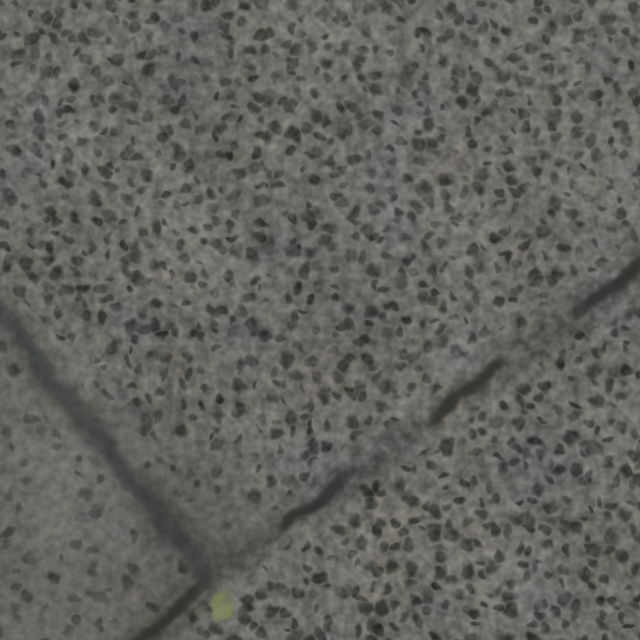
Write a WebGL 2 fragment shader that draws this texture.

```glsl
#version 300 es
precision highp float;

#define PIT_CELL 0.0255
#define PIT_DEPTH 0.175
#define PIT_WARP 0.007
#define STONE_TONE 0.425
#define GRAIN 0.12
#define CLOUDING 0.06
#define JOINT_WIDTH 0.011
#define JOINT_SHADE 0.085
#define WARM_TINT vec3(1.0, 1.0, 0.955)
#define MOSS_COLOR vec3(0.52, 0.54, 0.35)

uniform vec2 u_resolution;
out vec4 fragColor;

// Integer hash giving two values in 0..1
vec2 hash2(vec2 cell) {
  uvec2 h = uvec2(ivec2(cell) + 4096) * uvec2(1664525u, 22695477u);
  h.x += h.y * 747796u;
  h ^= h >> 15u;
  h.y += h.x * 277803u;
  h ^= h >> 13u;
  h.x += h.y * 69069u;
  h ^= h >> 16u;
  return vec2(h & 65535u) / 65535.0;
}

float cornerSlope(vec2 cell, vec2 offset) {
  float angle = 6.2832 * hash2(cell).x;
  return dot(vec2(cos(angle), sin(angle)), offset);
}

float gradientNoise(vec2 p) {
  vec2 i = floor(p), f = p - i;
  vec2 w = f * f * f * (f * (f * 6.0 - 15.0) + 10.0);
  vec2 e = vec2(1.0, 0.0);
  return mix(
    mix(cornerSlope(i, f), cornerSlope(i + e.xy, f - e.xy), w.x),
    mix(cornerSlope(i + e.yx, f - e.yx), cornerSlope(i + e.xx, f - e.xx), w.x), w.y);
}

float segmentDistance(vec2 p, vec2 a, vec2 b) {
  vec2 ab = b - a;
  return length(p - a - ab * clamp(dot(p - a, ab) / dot(ab, ab), 0.0, 1.0));
}

// Scattered soft elongated pits, 0 = none, 1 = deepest
float pits(vec2 p, float density, float size) {
  vec2 g = p / PIT_CELL, home = floor(g);
  float depth = 0.0;
  for (int y = -1; y <= 1; y++) {
    for (int x = -1; x <= 1; x++) {
      vec2 cell = home + vec2(x, y);
      vec2 shape = hash2(cell + 157.0), kind = hash2(cell + 911.0);
      float angle = -0.7 + 2.6 * (shape.x - 0.5);
      float c = cos(angle), s = sin(angle);
      vec2 q = mat2(c, -s, s, c) * (g - cell - hash2(cell));
      float radius = size * mix(0.25, 0.52, shape.y);
      q /= radius * vec2(1.0, mix(0.5, 0.95, kind.x));
      float present = smoothstep(-0.12, 0.12, density - kind.y);
      float strength = present * mix(0.6, 1.0, fract(kind.x * 7.0));
      depth = max(depth, strength * (1.0 - smoothstep(0.5, 1.3, length(q))));
    }
  }
  return depth;
}

void main() {
  vec2 uv = gl_FragCoord.xy / min(u_resolution.x, u_resolution.y);
  float cloud = gradientNoise(uv * 5.0) + 0.6 * gradientNoise(uv * 13.0 + 7.0);
  vec2 ripple = vec2(gradientNoise(uv * 60.0), gradientNoise(uv * 60.0 + 31.0));
  vec2 wobble = vec2(gradientNoise(uv * 16.0 + 3.0), gradientNoise(uv * 16.0 + 19.0));
  vec2 edge = uv + 0.012 * wobble + 0.004 * ripple;

  // Joints between the slabs and a faint crack
  vec2 junction = vec2(0.33, 0.095);
  float longJoint = min(segmentDistance(edge, vec2(1.05, 0.62), vec2(0.69, 0.36)),
    min(segmentDistance(edge, vec2(0.69, 0.36), junction),
        segmentDistance(edge, junction, vec2(0.18, -0.03))));
  float sideJoint = min(segmentDistance(edge, vec2(-0.04, 0.56), vec2(0.13, 0.345)),
    segmentDistance(edge, vec2(0.13, 0.345), junction));
  float crack = min(segmentDistance(edge, vec2(0.14, 0.36), vec2(0.46, 0.375)),
    segmentDistance(edge, vec2(0.46, 0.375), vec2(0.505, 0.27)));
  float joint = min(longJoint, sideJoint);

  // Slab regions: lower right is coarser, lower left is worn smooth
  float lowerRight = smoothstep(-0.01, 0.01, 0.76 * (uv.x - 0.33) - uv.y + 0.09)
    * smoothstep(0.25, 0.4, uv.x);
  float worn = (1.0 - smoothstep(0.42, 0.62, uv.x * 0.75 + uv.y)) * (1.0 - lowerRight);

  // Stone face: clouding, grain, then pits
  float grain = gradientNoise(uv * 55.0 + 11.0) + 0.6 * gradientNoise(uv * 115.0);
  float tone = STONE_TONE + CLOUDING * cloud + GRAIN * mix(1.0, 0.65, worn) * grain;
  tone -= 0.03 * worn;
  float density = (0.92 - 0.5 * worn + 0.2 * cloud) * smoothstep(0.015, 0.06, joint);
  float depth = pits(uv + PIT_WARP * ripple, density, mix(1.0, 1.08, lowerRight));
  tone -= PIT_DEPTH * depth * (1.0 + 0.15 * lowerRight - 0.3 * worn);

  // Soft shading around joints, with dark cores where the filling is missing
  float open = smoothstep(-0.3, 0.5, cos(26.7 * (uv.x - 0.96)) + 0.6 * wobble.x);
  float longCore = open * (1.0 - smoothstep(0.3, 1.4, longJoint / JOINT_WIDTH));
  float sideCore = 1.0 - smoothstep(0.2, 2.2, sideJoint / JOINT_WIDTH);
  tone -= JOINT_SHADE * (1.0 - smoothstep(0.0, 0.05, joint));
  tone -= 0.04 * (1.0 - smoothstep(0.0, 0.014, crack));
  tone = mix(tone, 0.19, 0.85 * longCore);
  tone = mix(tone, 0.235, 0.6 * sideCore);

  // Slight warm and cool drift
  float drift = gradientNoise(uv * 9.0 + 41.0) + 0.4 * gradientNoise(uv * 38.0);
  vec3 color = tone * (WARM_TINT + 0.035 * drift * vec3(1.0, 0.1, -1.0));
  color += 0.012 * sideCore * vec3(-0.5, 0.0, 1.0);

  // Tuft of moss at the junction
  float tuft = length(uv - vec2(0.345, 0.05) + 0.02 * ripple) + 0.012 * grain;
  color = mix(color, MOSS_COLOR, 0.75 * (1.0 - smoothstep(0.006, 0.032, tuft)));

  fragColor = vec4(clamp(color, 0.0, 1.0), 1.0);
}
```
